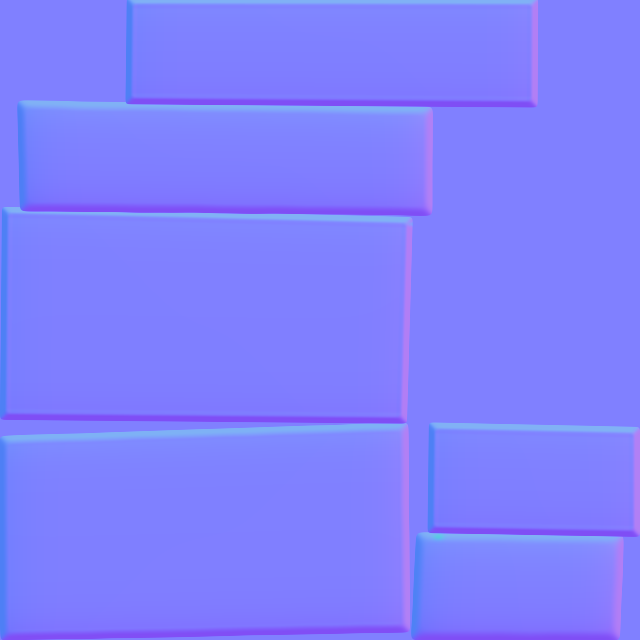
Reproduce this texture map procedurally as a Shadertoy shader.

```glsl
// Tangent-space normal map of six slightly skewed, stacked bricks on a flat wall.
// Each brick is a four-edged shape; a bevel profile of the distance to every
// edge tilts the surface outward, and the tilt is encoded as colour.

const int BRICKS = 6;
const float BEVEL_WIDTH = 0.0105;
const float BEVEL_TILT = 0.39;
const float CORNER_ROUND = 0.0022;
const float DOME_TILT = 0.10;      // faint curvature of the brick face
const float DOME_REACH = 0.030;
const float GROOVE_TILT = 0.055;   // shallow dip just inside the bevel
const float WOBBLE = 0.0016;
const vec2 CHIP_TILT = vec2(-0.28, 0.22);

// Corners as (left x, left y, right x, right y), lowest layer first.
const vec4 TOP_EDGE[BRICKS] = vec4[BRICKS](
    vec4(0.650, 0.169, 0.975, 0.165),
    vec4(0.670, 0.340, 1.000, 0.333),
    vec4(-0.001, 0.319, 0.638, 0.340),
    vec4(0.003, 0.677, 0.645, 0.661),
    vec4(0.027, 0.843, 0.676, 0.834),
    vec4(0.198, 1.004, 0.841, 1.003));
const vec4 BOTTOM_EDGE[BRICKS] = vec4[BRICKS](
    vec4(0.642, 0.000, 0.969, -0.002),
    vec4(0.668, 0.167, 1.000, 0.161),
    vec4(0.000, -0.001, 0.641, 0.012),
    vec4(0.000, 0.344, 0.636, 0.338),
    vec4(0.031, 0.670, 0.676, 0.663),
    vec4(0.196, 0.837, 0.840, 0.832));
// How worn (softly rounded) each brick is.
const float WEAR[BRICKS] = float[BRICKS](1.0, 0.1, 0.6, 0.1, 0.8, 0.1);
// Chipped spots: centre and radius.
const vec3 CHIPS[2] = vec3[2](vec3(0.643, 0.650, 0.007), vec3(0.685, 0.161, 0.010));

float hash(vec2 p) {
    p = fract(p * vec2(0.1031, 0.1137));
    p += dot(p, p.yx + 33.33);
    return fract((p.x + p.y) * p.x * 97.0);
}

float noise(vec2 p) {
    vec2 i = floor(p), f = fract(p);
    f = f * f * (3.0 - 2.0 * f);
    return mix(mix(hash(i), hash(i + vec2(1, 0)), f.x),
               mix(hash(i + vec2(0, 1)), hash(i + vec2(1, 1)), f.x), f.y);
}

// Outward normal in xy, inward distance in z.
vec3 edge(vec2 p, vec2 a, vec2 b) {
    vec2 dir = normalize(b - a);
    vec2 n = vec2(-dir.y, dir.x);
    return vec3(n, dot(a - p, n));
}

// Gentle tilt inside the bevel: broad dome minus the narrow groove.
float faceTilt(float d, float wear) {
    float dome = DOME_TILT * (1.0 + wear) * exp(-max(d, 0.0) / DOME_REACH);
    float g = (d - BEVEL_WIDTH * 1.4) / 0.003;
    return dome - GROOVE_TILT * (1.0 - wear) * exp(-g * g);
}

// Tilt in xy, rounded inward distance in z.
vec3 brick(vec2 p, vec4 top, vec4 bottom, float wear) {
    vec3 e[4] = vec3[4](
        edge(p, top.xy, top.zw), edge(p, top.zw, bottom.zw),
        edge(p, bottom.zw, bottom.xy), edge(p, bottom.xy, top.xy));
    float nearest = min(min(e[0].z, e[1].z), min(e[2].z, e[3].z));
    float blend = CORNER_ROUND * (1.0 + 0.8 * wear);
    vec2 outward = vec2(0), face = vec2(0);
    float total = 0.0;
    for (int i = 0; i < 4; i++) {
        float w = exp((nearest - e[i].z) / blend);
        outward += w * e[i].xy;
        total += w;
        face += e[i].xy * faceTilt(e[i].z, wear);
    }
    float d = nearest - blend * log(total);
    float bevel = 1.0 - smoothstep(BEVEL_WIDTH * (0.65 - 0.4 * wear),
                                   BEVEL_WIDTH * (1.1 + 0.7 * wear), d);
    vec2 tilt = mix(face, outward / total * BEVEL_TILT, bevel);
    return vec3(tilt, d);
}

void mainImage(out vec4 fragColor, in vec2 fragCoord) {
    vec2 p = fragCoord / iResolution.xy;
    float pixel = 1.0 / iResolution.y;
    vec2 tilt = vec2(0);

    // Stack the bricks from the lowest layer upward.
    for (int i = 0; i < BRICKS; i++) {
        float wear = WEAR[i];
        vec2 q = p + WOBBLE * wear * (vec2(noise(p * 19.0), noise(p * 23.0 + 7.0)) - 0.5);
        vec3 b = brick(q, TOP_EDGE[i], BOTTOM_EDGE[i], wear);
        float cover = smoothstep(-0.5 * pixel, 0.5 * pixel, b.z);
        tilt = mix(tilt, b.xy, cover);
    }

    // Small chips catch the light at two corners.
    for (int i = 0; i < 2; i++) {
        vec2 r = (p - CHIPS[i].xy) / CHIPS[i].z * vec2(0.8, 1.3);
        tilt += CHIP_TILT * exp(-2.0 * dot(r, r)) * step(0.01, length(tilt));
    }

    // Encode the unit normal.
    vec3 normal = vec3(tilt, sqrt(max(0.0, 1.0 - dot(tilt, tilt))));
    fragColor = vec4(0.5 + 0.5 * normal, 1.0);
}
```
